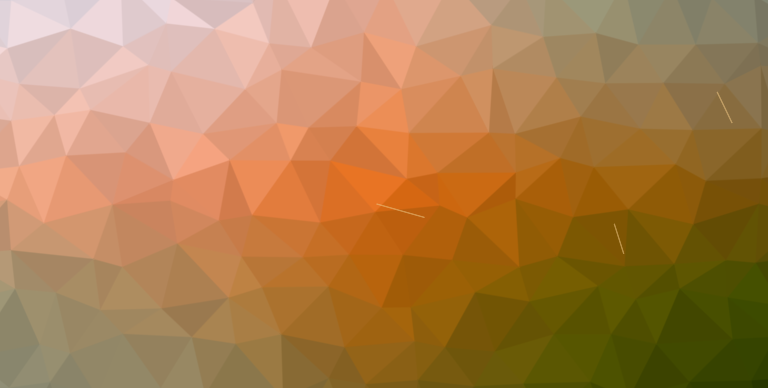
Give the GLSL for this background, as a Shadertoy shader.

```glsl
// Low-poly gradient: a jittered, staggered grid of vertices is split into
// flat triangles, each tinted by a smooth colour field at its centroid.
// Soft edge coverage blends the facets; a few fine glints lie on top.

const vec2 CELL = vec2(0.137, 0.114);   // mesh spacing, in canvas heights
const float JITTER = 0.66;              // vertex displacement, in cells
const float FACET_CONTRAST = 0.065;     // brightness spread between facets

float hash(vec2 p) {
    vec3 q = fract(p.xyx * vec3(0.1031, 0.1030, 0.0973));
    q += dot(q, q.yzx + 33.33);
    return fract((q.x + q.y) * q.z);
}

float cross2(vec2 a, vec2 b) { return a.x * b.y - a.y * b.x; }

// Five evenly spaced colours blended along t in [0,1]
vec3 ramp(float t, vec3 a, vec3 b, vec3 c, vec3 d, vec3 e) {
    t = clamp(t, 0.0, 1.0) * 4.0;
    vec3 col = mix(a, b, clamp(t, 0.0, 1.0));
    col = mix(col, c, clamp(t - 1.0, 0.0, 1.0));
    col = mix(col, d, clamp(t - 2.0, 0.0, 1.0));
    return mix(col, e, clamp(t - 3.0, 0.0, 1.0));
}

// Pale lilac (top left) through orange (centre) to dark olive (bottom right)
vec3 colourField(vec2 uv) {
    vec3 bottom = ramp(uv.x, vec3(0.54, 0.54, 0.45), vec3(0.54, 0.50, 0.37),
        vec3(0.51, 0.37, 0.10), vec3(0.29, 0.31, 0.00), vec3(0.16, 0.22, 0.00));
    vec3 lower = ramp(uv.x, vec3(0.60, 0.56, 0.43), vec3(0.68, 0.51, 0.32),
        vec3(0.68, 0.38, 0.03), vec3(0.40, 0.35, 0.00), vec3(0.24, 0.29, 0.00));
    vec3 middle = ramp(uv.x, vec3(0.90, 0.62, 0.48), vec3(0.90, 0.55, 0.39),
        vec3(0.85, 0.40, 0.08), vec3(0.64, 0.37, 0.02), vec3(0.45, 0.31, 0.03));
    vec3 upper = ramp(uv.x, vec3(0.92, 0.76, 0.72), vec3(0.91, 0.71, 0.65),
        vec3(0.89, 0.56, 0.38), vec3(0.65, 0.50, 0.31), vec3(0.51, 0.43, 0.29));
    vec3 top = ramp(uv.x, vec3(0.89, 0.86, 0.90), vec3(0.89, 0.81, 0.83),
        vec3(0.91, 0.66, 0.56), vec3(0.59, 0.58, 0.46), vec3(0.49, 0.50, 0.43));
    return ramp(uv.y, bottom, lower, middle, upper, top);
}

// Mesh vertex: odd rows are shifted by half a cell
vec2 vertexAt(vec2 id) {
    vec2 offset = vec2(hash(id + 17.0), hash(id + 71.0)) - 0.5;
    return (id + vec2(0.5 * mod(id.y, 2.0), 0.0) + JITTER * offset) * CELL;
}

// Signed area over squared edge lengths: high for well-shaped triangles
float quality(vec2 a, vec2 b, vec2 c) {
    vec2 u = b - a, v = c - a, w = c - b;
    return cross2(u, v) / (dot(u, u) + dot(v, v) + dot(w, w));
}

// Signed distance to a line through a and b, positive on its left
float leftOf(vec2 p, vec2 a, vec2 b) {
    return cross2(b - a, p - a) / length(b - a);
}

// Colour of one facet (rgb, premultiplied) and its coverage (a)
vec4 facet(vec2 p, vec2 a, vec2 b, vec2 c, float aspect, float px) {
    float d = min(leftOf(p, a, b), min(leftOf(p, b, c), leftOf(p, c, a)));
    float cover = smoothstep(-px, px, d);
    if (cover <= 0.0) return vec4(0.0);
    vec2 centre = (a + b + c) / 3.0;
    float shade = 1.0 + FACET_CONTRAST * (hash(floor(centre * 997.0)) - 0.5) * 2.0;
    return vec4(colourField(centre / vec2(aspect, 1.0)) * shade, 1.0) * cover;
}

// Visit the surrounding cells, splitting each along its better diagonal
vec3 mesh(vec2 p, float aspect, float px) {
    vec2 base = floor(p / CELL);
    vec4 sum = vec4(0.0);
    for (int j = -1; j <= 1; j++)
    for (int i = -2; i <= 1; i++) {
        vec2 id = base + vec2(i, j);
        vec2 a = vertexAt(id), b = vertexAt(id + vec2(1, 0));
        vec2 c = vertexAt(id + vec2(1, 1)), d = vertexAt(id + vec2(0, 1));
        float splitAC = min(quality(a, b, c), quality(a, c, d));
        float splitBD = min(quality(a, b, d), quality(b, c, d));
        bool useAC = splitAC > splitBD;
        sum += facet(p, a, b, useAC ? c : d, aspect, px);
        sum += facet(p, useAC ? a : b, c, d, aspect, px);
    }
    return sum.rgb / max(sum.a, 0.0001);
}

// Hairline highlight from a to b
float glint(vec2 p, vec2 a, vec2 b, float px) {
    vec2 ab = b - a;
    float t = clamp(dot(p - a, ab) / dot(ab, ab), 0.0, 1.0);
    return 1.0 - smoothstep(0.0005, 0.0005 + px, length(p - a - ab * t));
}

void mainImage(out vec4 fragColor, in vec2 fragCoord) {
    float px = 1.0 / iResolution.y;
    float aspect = iResolution.x * px;
    vec2 p = fragCoord * px;
    vec3 col = mesh(p, aspect, px);

    // Glints placed relative to the canvas width
    vec2 s = vec2(aspect, 1.0);
    float light = glint(p, s * vec2(0.491, 0.474), s * vec2(0.552, 0.440), px);
    light = max(light, glint(p, s * vec2(0.934, 0.762), s * vec2(0.953, 0.684), px));
    light = max(light, glint(p, s * vec2(0.800, 0.422), s * vec2(0.812, 0.347), px));
    col = mix(col, vec3(0.92, 0.76, 0.50), 0.55 * light);

    fragColor = vec4(col, 1.0);
}
```
